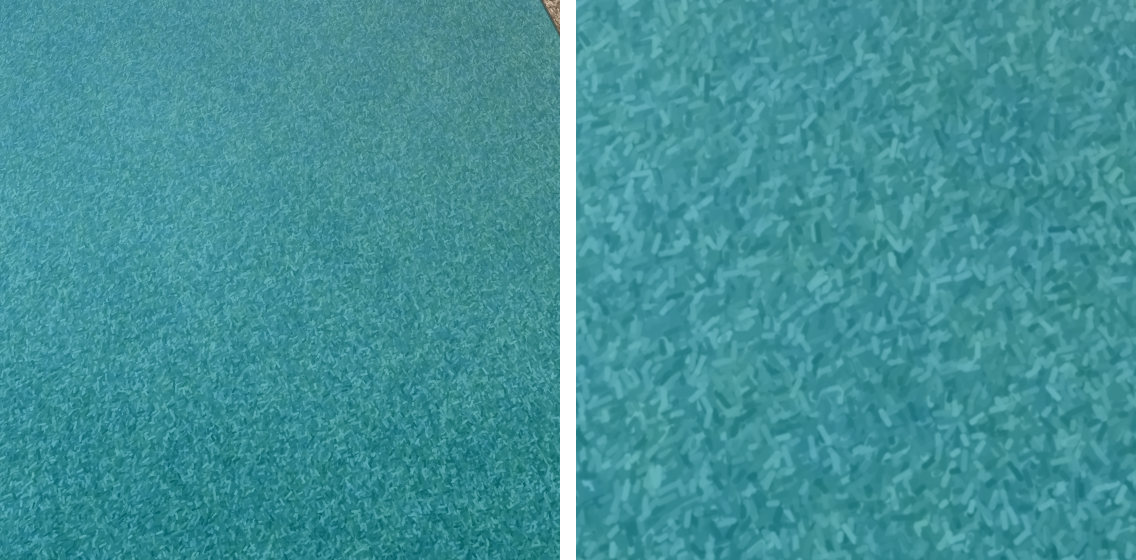
Left, the full canvas; right, a detail of the centre.
Reproduce this texture procedurally as a WebGL 1 fragment shader.

```glsl
precision highp float;
uniform vec2 u_resolution;

const float HORIZON = 2.5;
const float FIBRE_DENSITY = 240.0;

vec3 hash3(vec2 cell, float seed) {
  vec3 q = fract(vec3(cell.xyx + seed * 17.31) * vec3(0.1031, 0.1030, 0.0973));
  q += dot(q, q.yxz + 33.33);
  return fract((q.xxy + q.yzz) * q.zyx);
}

// Floor seen at a slant: grains shrink evenly towards the horizon
vec2 floorPlane(vec2 uv) {
  float depth = HORIZON - uv.y;
  return FIBRE_DENSITY * vec2((uv.x - 0.5) / depth, -log(depth));
}

float capsule(vec2 p, vec2 dir, float halfLength) {
  float along = clamp(dot(p, dir), -halfLength, halfLength);
  return length(p - dir * along);
}

// Paint one cellular layer of short fibres over the tone below it
float fibreLayer(vec2 p, float seed, float tone) {
  vec2 cell = floor(p);
  for (int j = -1; j <= 1; j++) {
    for (int i = -1; i <= 1; i++) {
      vec2 id = cell + vec2(float(i), float(j));
      vec3 place = hash3(id, seed);
      vec3 look = hash3(id, seed + 5.7);
      float angle = 1.2 + (place.z - 0.5) * 2.3;
      vec2 dir = vec2(cos(angle), sin(angle));
      float d = capsule(p - id - place.xy, dir, mix(0.15, 0.6, look.y));
      float cover = 1.0 - smoothstep(0.08, 0.34, d);
      float shade = look.x * 2.0 - 1.0;
      tone = mix(tone, shade, cover * mix(0.6, 1.0, look.z));
    }
  }
  return tone;
}

float fibres(vec2 p) {
  float tone = -0.3;
  for (int k = 0; k < 3; k++) {
    float layer = float(k);
    tone = fibreLayer(p + layer * vec2(0.37, 0.61), layer * 3.1 + 1.0, tone);
  }
  return tone;
}

// Broad uneven wear from layered sines
float mottle(vec2 p) {
  float sum = 0.0;
  float weight = 0.5;
  for (int k = 0; k < 4; k++) {
    p = mat2(0.8, 0.6, -0.6, 0.8) * p * 1.9 + 1.7;
    sum += weight * sin(p.x + 1.3 * sin(p.y)) * sin(p.y + 0.8 * sin(p.x));
    weight *= 0.7;
  }
  return sum;
}

vec3 carpetBase(vec2 uv) {
  vec3 nearTeal = vec3(0.175, 0.525, 0.550);
  vec3 middleTeal = vec3(0.270, 0.592, 0.625);
  vec3 farTeal = vec3(0.295, 0.585, 0.625);
  vec3 base = mix(nearTeal, middleTeal, smoothstep(-0.05, 0.58, uv.y));
  base = mix(base, farTeal, smoothstep(0.5, 1.0, uv.y));
  // Cool light from the left, dull grey-green at the far right
  base += vec3(0.030, 0.035, 0.055) * (0.5 - uv.x);
  float dull = smoothstep(0.9, 0.0, distance(uv, vec2(1.0, 1.0)));
  return base + vec3(0.035, -0.012, -0.035) * dull;
}

void main() {
  vec2 uv = gl_FragCoord.xy / u_resolution;
  float tone = fibres(floorPlane(uv));
  float contrast = mix(0.168, 0.098, smoothstep(0.0, 1.0, uv.y));

  vec3 color = carpetBase(uv);
  color += vec3(1.0, 0.88, 0.90) * tone * contrast;
  color += vec3(0.026, 0.022, 0.021) * mottle(uv * 4.0);

  // Slight green and blue drift between tufts
  float drift = mottle(uv * 23.0 + 4.0);
  color += vec3(0.012, 0.010, -0.014) * drift;

  // Speckled beige border in the far corner, with a dark seam
  float edge = dot(uv - vec2(0.967, 1.0), vec2(0.886, 0.465));
  float seam = 1.0 - smoothstep(0.001, 0.004, abs(edge));
  vec3 beige = vec3(0.62, 0.55, 0.47) + 0.24 * tone;
  color = mix(color, beige, smoothstep(-0.001, 0.002, edge));
  color = mix(color, vec3(0.24, 0.27, 0.24), seam * 0.7);

  gl_FragColor = vec4(clamp(color, 0.0, 1.0), 1.0);
}
```
